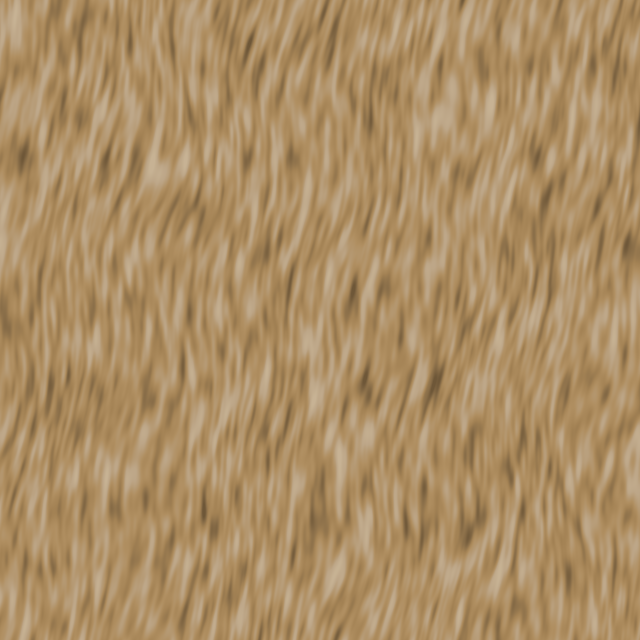
Write a Shadertoy shader that draws this texture.

```glsl
// Soft tan fibre surface with short, steep, slightly leaning streaks.

const vec3 DEEP  = vec3(0.43, 0.34, 0.22);
const vec3 DARK  = vec3(0.55, 0.44, 0.29);
const vec3 BROWN = vec3(0.64, 0.51, 0.33);
const vec3 TAN   = vec3(0.69, 0.56, 0.38);
const vec3 SAND  = vec3(0.71, 0.60, 0.45);
const vec3 PALE  = vec3(0.74, 0.65, 0.53);
const vec3 CREAM = vec3(0.78, 0.70, 0.58);

// Cells per canvas, across and along the streaks
const vec2 FIBRE_CELLS  = vec2(80.0, 14.0);
const vec2 FOLD_CELLS   = vec2(50.0, 9.0);
const vec2 HAIR_CELLS   = vec2(112.0, 23.0);
const vec2 PATCH_CELLS  = vec2(11.0, 7.0);
const vec2 WARP_CELLS   = vec2(5.0, 4.0);

// Sideways shift per unit of height
const float FIBRE_LEAN = 0.10;
const float FOLD_LEAN  = 0.24;
const float HAIR_LEAN  = 0.13;

const float WARP_AMOUNT = 0.035;
const float CONTRAST    = 4.7;

// Integer hash to a random unit gradient
vec2 randomGradient(vec2 cell, uint seed) {
    uvec2 q = uvec2(ivec2(cell) + 4096);
    uint h = q.x * 1597334677u ^ q.y * 3812015801u ^ seed * 2654435769u;
    h = (h ^ (h >> 16)) * 2246822519u;
    h = (h ^ (h >> 13)) * 3266489917u;
    h ^= h >> 16;
    float angle = float(h & 65535u) * 6.28318 / 65536.0;
    return vec2(cos(angle), sin(angle));
}

// Gradient noise, centred on zero
float gradientNoise(vec2 p, uint seed) {
    vec2 i = floor(p), f = p - i;
    vec2 w = f * f * f * (f * (f * 6.0 - 15.0) + 10.0);
    vec2 e = vec2(1.0, 0.0);
    float a = dot(randomGradient(i, seed), f);
    float b = dot(randomGradient(i + e.xy, seed), f - e.xy);
    float c = dot(randomGradient(i + e.yx, seed), f - e.yx);
    float d = dot(randomGradient(i + e.xx, seed), f - e.xx);
    return mix(mix(a, b, w.x), mix(c, d, w.x), w.y);
}

// Noise stretched along a leaning direction
float streaks(vec2 p, vec2 cells, float lean, uint seed) {
    return gradientNoise(vec2(p.x - lean * p.y, p.y) * cells, seed);
}

// Relief shade, roughly normal with unit deviation
float reliefShade(vec2 p) {
    p.x += WARP_AMOUNT * gradientNoise(p * WARP_CELLS, 1u);
    float shade = 0.62 * streaks(p, FIBRE_CELLS, FIBRE_LEAN, 2u)
                + 0.58 * streaks(p, FOLD_CELLS, FOLD_LEAN, 3u)
                + 0.38 * streaks(p, HAIR_CELLS, HAIR_LEAN, 4u)
                + 0.28 * streaks(p, PATCH_CELLS, FOLD_LEAN, 5u);
    return shade * CONTRAST;
}

// Piecewise ramp from shadow to highlight
vec3 fibreColour(float s) {
    vec3 c = mix(DEEP, DARK, clamp((s + 3.1) / 1.2, 0.0, 1.0));
    c = mix(c, BROWN, clamp((s + 1.9) / 0.95, 0.0, 1.0));
    c = mix(c, TAN,   clamp((s + 0.95) / 0.95, 0.0, 1.0));
    c = mix(c, SAND,  clamp(s / 0.75, 0.0, 1.0));
    c = mix(c, PALE,  clamp((s - 0.75) / 0.8, 0.0, 1.0));
    return mix(c, CREAM, clamp((s - 1.55) / 1.4, 0.0, 1.0));
}

void mainImage(out vec4 fragColor, in vec2 fragCoord) {
    vec2 p = fragCoord / iResolution.y;
    fragColor = vec4(fibreColour(reliefShade(p)), 1.0);
}
```
